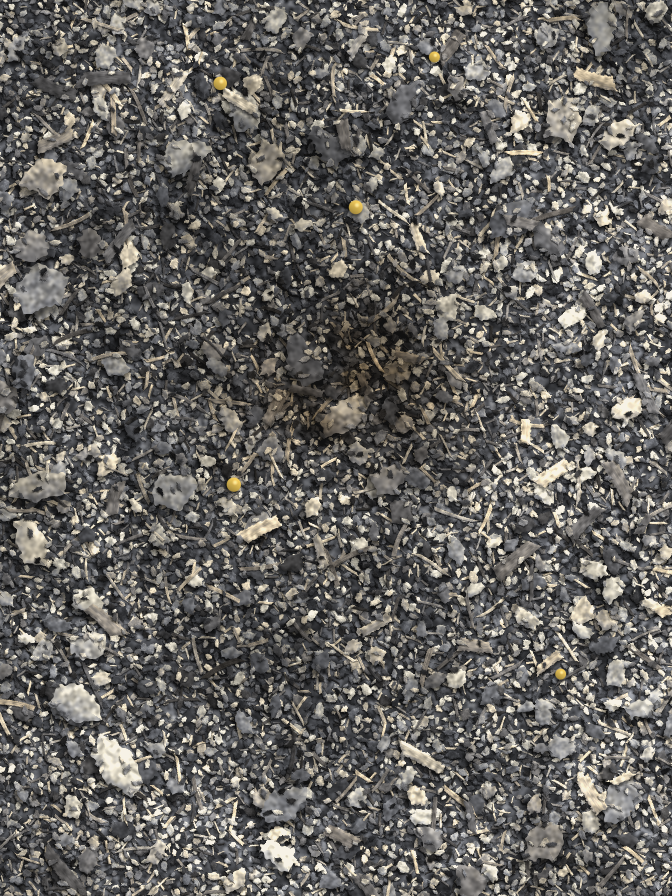
Give the GLSL for this texture, as a Shadertoy shader.

```glsl
// Damp dark garden soil strewn with crumbs, angular stones, wood splinters and a few yellow beads.

#define LIGHT_DIR vec2(0.5, 0.866)
#define SHADOW 0.72
#define BEVEL 0.34
#define SPECKLE 0.75
#define WET_PATCHES 0.5
#define HOLLOW_DEPTH 0.6
#define EXPOSURE 1.07
#define TONE_GAMMA 0.63
#define COOL_TINT vec3(0.96, 0.99, 1.07)
#define WARM_TINT vec3(1.04, 1.0, 0.88)
#define WOOD_TINT vec3(1.14, 0.99, 0.79)
#define BEAD_COLOR vec3(0.76, 0.58, 0.17)

const float TAU = 6.28319;

vec3 hash3(vec3 p) {
    p = fract(p * vec3(0.1031, 0.1030, 0.0973));
    p += dot(p, p.yxz + 33.33);
    return fract((p.xxy + p.yxx) * p.zyx);
}

float noise(vec2 p) {
    vec2 i = floor(p), f = fract(p);
    f = f * f * (3.0 - 2.0 * f);
    float a = hash3(vec3(i, 5.0)).x;
    float b = hash3(vec3(i + vec2(1, 0), 5.0)).x;
    float c = hash3(vec3(i + vec2(0, 1), 5.0)).x;
    float d = hash3(vec3(i + vec2(1, 1), 5.0)).x;
    return mix(mix(a, b, f.x), mix(c, d, f.x), f.y);
}

mat2 rotation(float angle) {
    float c = cos(angle), s = sin(angle);
    return mat2(c, s, -s, c);
}

// Dark tones lean blue, bright ones lean cream
vec3 mineral(float tone) {
    return tone * mix(COOL_TINT, WARM_TINT, smoothstep(0.2, 0.75, tone));
}

// Irregular polygon: signed distance in x, normal of the nearest edge in yz
vec3 shard(vec2 q, vec2 axes, float seed, int edges, float jitter) {
    vec3 nearest = vec3(-10.0, 0.0, 0.0);
    for (int k = 0; k < edges; k++) {
        float fk = float(k);
        float swing = jitter * (fract(seed * (7.31 * fk + 13.7)) - 0.5);
        float angle = (fk + swing) * TAU / float(edges);
        vec2 dir = vec2(cos(angle), sin(angle));
        float support = 0.70 + 0.3 * fract(seed * (11.9 * fk + 5.3));
        vec2 slope = dir / axes;
        float len = length(slope);
        float d = (dot(q, slope) - support) / len;
        if (d > nearest.x) nearest = vec3(d, slope / len);
    }
    return nearest;
}

// One layer of shards; axes are half sizes in cells, tones a dark-to-bright range
void scatter(inout vec3 col, vec2 p, float cells, float density, vec2 axes,
             vec2 tones, float wood, float layer) {
    mat2 tilt = rotation(layer * 0.7);
    vec2 light = tilt * LIGHT_DIR;
    vec2 g = tilt * p * cells + layer * 17.0;
    float blur = 0.7 * cells / iResolution.y;
    float rough = (noise(g * 5.0 / axes.y) - 0.5) * 0.22 * axes.y;
    int edges = wood > 0.5 ? 4 : 6;
    float jitter = wood > 0.5 ? 0.3 : 0.7;
    for (int j = -1; j <= 1; j++)
    for (int i = -1; i <= 1; i++) {
        vec2 id = floor(g) + vec2(i, j);
        vec3 h = hash3(vec3(id, layer));
        if (h.x > density) continue;
        vec3 r = hash3(vec3(id, layer + 40.0));
        vec2 offset = g - id - 0.5 - 0.6 * (h.yz - 0.5);
        if (length(offset) > 1.2) continue;
        mat2 turn = rotation(r.x * TAU);
        vec2 q = offset * turn;
        q.y += 0.5 * wood * (h.z - 0.5) * q.x * q.x;
        vec2 size = axes * mix(0.5, 1.0, r.y) * vec2(1.0, mix(0.75, 1.15, h.y));
        vec3 s = shard(q, size, h.z + 0.1, edges, jitter);
        float d = s.x + rough;
        float facing = dot(turn * s.yz, light);

        // Cast shadow on the side away from the light
        float shade = 1.0 - smoothstep(0.0, 0.7 * axes.y, d);
        col *= 1.0 - SHADOW * shade * smoothstep(-0.5, 0.7, -facing);

        // Lit rim and mottled or fibrous face
        float cover = smoothstep(blur, -blur, d);
        if (cover <= 0.0) continue;
        vec2 grain = mix(vec2(4.0), vec2(2.0, 3.5) / axes, wood);
        float face = 0.66 + 0.34 * noise(q * grain + 31.0 * r.yz)
                   + 0.32 * noise(q * grain * 3.1 + 57.0 * r.zx);
        float rim = smoothstep(-0.5 * axes.y, 0.0, d);
        float tone = mix(tones.x, tones.y, pow(r.z, 1.35));
        tone *= face * (1.0 + BEVEL * facing * rim);
        vec3 tint = mix(vec3(1.0), WOOD_TINT, max(wood, 0.45 * step(0.6, h.z)) * (0.4 + 0.6 * h.y));
        col = mix(col, mineral(tone) * tint, cover);
    }
}

// Sparse round beads with a small highlight
void beads(inout vec3 col, vec2 p) {
    vec2 g = p * 7.0;
    vec3 h = hash3(vec3(floor(g), 91.0));
    if (h.x > 0.16) return;
    vec2 q = (fract(g) - 0.5 - 0.7 * (h.yz - 0.5)) / 7.0;
    float radius = mix(0.005, 0.008, h.y), blur = 0.7 / iResolution.y;
    col *= 1.0 - 0.6 * smoothstep(radius * 1.5, radius * 0.7, length(q + LIGHT_DIR * 0.003));
    float lit = 0.9 + 0.3 * dot(q, LIGHT_DIR) / radius;
    float glint = smoothstep(0.5, 0.0, length(q / radius - 0.35 * LIGHT_DIR));
    col = mix(col, BEAD_COLOR * lit + 0.25 * glint, smoothstep(blur, -blur, length(q) - radius));
}

void mainImage(out vec4 fragColor, in vec2 fragCoord) {
    vec2 p = fragCoord / iResolution.y;
    vec2 skew = rotation(0.6) * p;
    vec3 col = mineral(0.06 + 0.4 * noise(skew * 190.0) * noise(skew * 80.0 + 9.0));

    // Fine crumbs and fibres first, then larger pieces, then dirt on top
    scatter(col, p, 115.0, 0.92, vec2(0.66, 0.44), vec2(0.06, 0.92), 0.0, 1.0);
    scatter(col, p, 85.0, 0.45, vec2(0.66, 0.13), vec2(0.06, 0.85), 0.6, 2.0);
    scatter(col, p, 60.0, 0.5, vec2(0.54, 0.36), vec2(0.08, 0.88), 0.0, 3.0);
    scatter(col, p, 50.0, 0.45, vec2(0.68, 0.11), vec2(0.08, 0.85), 0.7, 4.0);
    scatter(col, p, 31.0, 0.38, vec2(0.54, 0.38), vec2(0.12, 0.82), 0.1, 5.0);
    scatter(col, p, 27.0, 0.32, vec2(0.75, 0.08), vec2(0.12, 0.88), 0.8, 6.0);
    scatter(col, p, 16.0, 0.18, vec2(0.54, 0.38), vec2(0.24, 0.74), 0.1, 7.0);
    scatter(col, p, 20.0, 0.18, vec2(0.62, 0.19), vec2(0.18, 0.82), 0.7, 8.0);
    scatter(col, p, 95.0, 0.27, vec2(0.60, 0.36), vec2(0.04, 0.75), 0.2, 9.0);

    // Gritty sparkle, damp patches and a dark brownish hollow near the middle
    col *= 1.0 + SPECKLE * (noise(skew * 230.0 + 3.0) - 0.5);
    float damp = 0.55 * noise(skew * 5.0 + 2.0) + 0.45 * noise(skew * 15.0);
    damp += 0.25 * (p.x - 0.4) - 0.15 * (p.y - 0.5);
    col *= 1.0 + WET_PATCHES * (damp - 0.5) * 2.0;
    vec2 toHollow = (p - vec2(0.39, 0.57)) / vec2(0.13, 0.09);
    float hollow = exp(-dot(toHollow, toHollow)) * (0.4 + noise(skew * 30.0));
    col *= mix(vec3(1.0), WOOD_TINT * (1.0 - HOLLOW_DEPTH), min(hollow, 1.0));

    beads(col, p);
    col = pow(max(col * EXPOSURE - 0.008, 0.012), vec3(TONE_GAMMA));
    fragColor = vec4(min(col, vec3(0.97, 0.95, 0.9)), 1.0);
}
```
